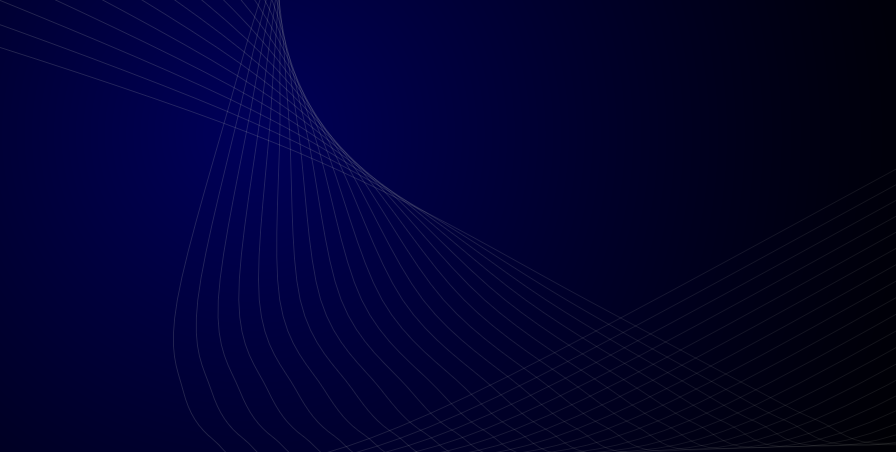
This background is drawn by a WebGL 2 fragment shader. Its source:

```glsl
#version 300 es
precision highp float;
// Deep blue glow crossed by a fan of thin lines blended between two sweeping curves.
uniform vec2 u_resolution;
out vec4 outColor;

const float CANVAS_WIDTH = 768.0;
const int LINES = 21;
const int SPANS = 8;
const int STEPS = 8;

// Each knot holds the first curve in xy and the last curve in zw, with y down.
const vec4 KNOTS[11] = vec4[11](
  vec4(280, -480, -240, -25),
  vec4(280, -300, -60, 22),
  vec4(250, -100, 190, 105),
  vec4(205, 60, 345, 172),
  vec4(152, 257, 503, 257),
  vec4(157, 335, 640, 330),
  vec4(183, 377, 700, 360),
  vec4(235, 398, 760, 380),
  vec4(400, 340, 900, 352),
  vec4(768, 145, 1260, 145),
  vec4(1140, -60, 1640, -60)
);

// Catmull-Rom interpolation of both boundary curves at once.
vec4 spline(vec4 a, vec4 b, vec4 c, vec4 d, float t) {
  return b + 0.5 * t * (c - a + t * (2.0 * a - 5.0 * b + 4.0 * c - d
       + t * (3.0 * (b - c) + d - a)));
}

float segmentDistance(vec2 p, vec2 a, vec2 b) {
  vec2 pa = p - a, ba = b - a;
  return length(pa - ba * clamp(dot(pa, ba) / dot(ba, ba), 0.0, 1.0));
}

vec3 background(vec2 p) {
  float falloff = max(1.0 - length(p - vec2(215, 115)) / 680.0, 0.0);
  return vec3(0.0, 0.0, 0.355 * pow(falloff, 1.3));
}

void main() {
  float pixel = CANVAS_WIDTH / u_resolution.x;
  vec2 p = vec2(gl_FragCoord.x, u_resolution.y - gl_FragCoord.y) * pixel;

  float nearest[LINES];
  for (int k = 0; k < LINES; k++) nearest[k] = 1e4;

  // Walk along the boundary curves and measure every blended line between them.
  vec4 previous = KNOTS[1];
  for (int i = 0; i < SPANS; i++) {
    for (int j = 1; j <= STEPS; j++) {
      vec4 current = spline(KNOTS[i], KNOTS[i + 1], KNOTS[i + 2], KNOTS[i + 3],
                            float(j) / float(STEPS));
      for (int k = 0; k < LINES; k++) {
        float blend = float(k) / float(LINES - 1);
        vec2 a = mix(previous.xy, previous.zw, blend);
        vec2 b = mix(current.xy, current.zw, blend);
        nearest[k] = min(nearest[k], segmentDistance(p, a, b));
      }
      previous = current;
    }
  }

  // Lay the translucent lines over the glow, fainter toward the lower right.
  vec3 color = background(p);
  float opacity = mix(0.20, 0.11, smoothstep(250.0, 850.0, p.x + 0.5 * p.y));
  for (int k = 0; k < LINES; k++) {
    float coverage = clamp((0.35 - nearest[k]) / pixel + 0.5, 0.0, 1.0);
    color = mix(color, vec3(0.75, 0.77, 0.73), opacity * coverage);
  }
  outColor = vec4(color, 1.0);
}
```
